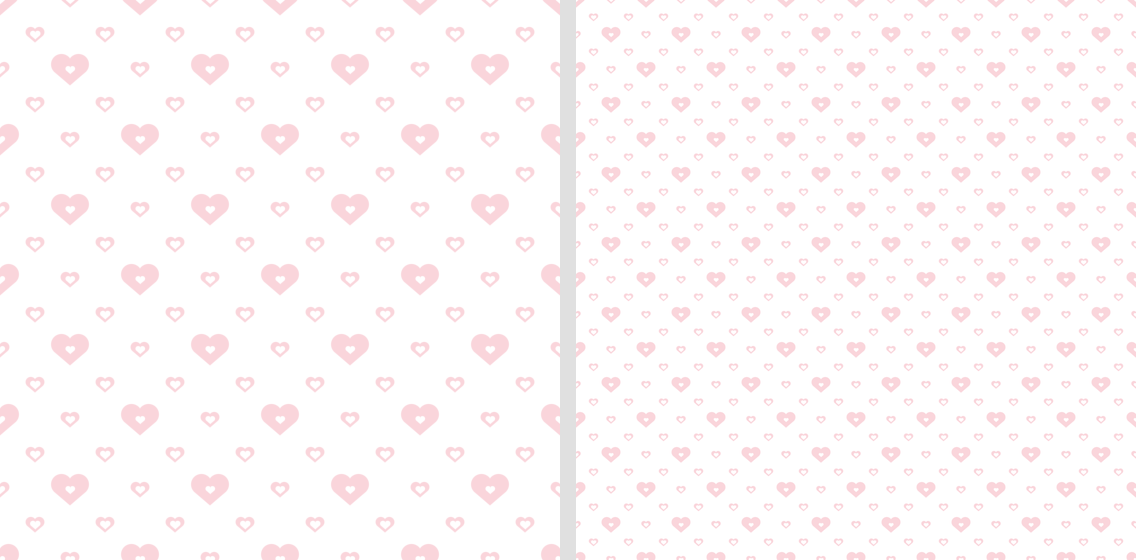
Left: one tile. Right: repeated 2 by 2.
Reproduce this pattern procedurally as a WebGL 1 fragment shader.

```glsl
precision highp float;

// Pale pink hearts with small heart-shaped holes on white, four repeats each way.
// Large and small hearts alternate like a chequerboard, with a further small
// heart between every four; each heart is a signed distance of arcs and slopes.

uniform vec2 u_resolution;

const float REPEATS = 4.0;
const vec3 WHITE = vec3(1.0);
const vec3 PINK = vec3(0.98, 0.835, 0.86);

// Sizes are half widths, measured in repeats.
const float LARGE_SIZE = 0.1354;
const float SMALL_SIZE = 0.0672;
const float HOLE_SIZE = 0.0343;
const float WIDE_HOLE_SIZE = 0.0372;
const vec2 HOLE_SHIFT = vec2(0.002, -0.0025);
const vec2 PATTERN_SHIFT = vec2(0.0, 0.002);

// Distance to a heart of the given half width, centred on the origin.
float heart(vec2 p, float size) {
    const vec2 lobe = vec2(0.45, 0.28);
    const float radius = 0.55;
    vec2 normal = normalize(vec2(0.65, -0.76));
    vec2 along = vec2(-normal.y, normal.x);

    vec2 q = vec2(abs(p.x), p.y) / size - lobe;
    float arc = length(q) - radius;
    float slope = max(dot(q, normal) - radius, max(dot(q, along), q.y));
    return min(arc, slope) * size;
}

// Distance to a heart with a smaller heart cut out of it.
float piercedHeart(vec2 p, float size, float holeSize) {
    return max(heart(p, size), -heart(p - HOLE_SHIFT, holeSize));
}

// Distance to the large and small hearts that alternate at half-repeat steps.
float alternatingHearts(vec2 p) {
    vec2 grid = p * 2.0 + 0.5;
    vec2 cell = floor(grid);
    vec2 local = (fract(grid) - 0.5) * 0.5;
    float isSmall = mod(cell.x + cell.y, 2.0);
    return piercedHeart(local, mix(LARGE_SIZE, SMALL_SIZE, isSmall), HOLE_SIZE);
}

// Distance to the small hearts in the gaps of the alternating grid.
float betweenHearts(vec2 p) {
    vec2 local = (fract(p * 2.0) - 0.5) * 0.5;
    return piercedHeart(local, SMALL_SIZE, WIDE_HOLE_SIZE);
}

void main() {
    vec2 p = gl_FragCoord.xy / u_resolution * REPEATS - PATTERN_SHIFT;
    float pixel = REPEATS / min(u_resolution.x, u_resolution.y);

    float d = min(alternatingHearts(p), betweenHearts(p));
    float coverage = 1.0 - smoothstep(-0.8 * pixel, 0.8 * pixel, d);
    gl_FragColor = vec4(mix(WHITE, PINK, coverage), 1.0);
}
```
